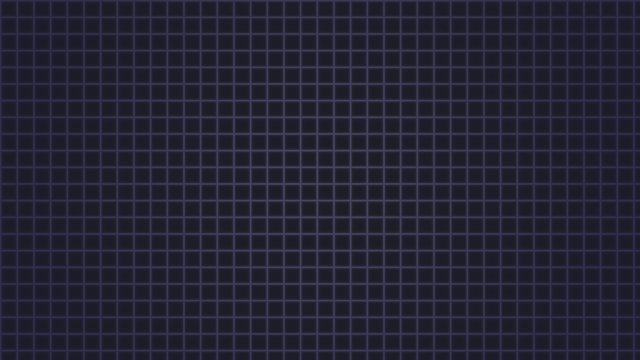
A Shadertoy shader for this pattern:

```glsl
// Softly glowing square grid on a dark ground, brightest at the centre.

const float ROWS = 21.6;                    // cells per canvas height
const vec2 GRID_OFFSET = vec2(0.037);       // first line, in cells from the top left
const float LINE_RADIUS = 0.062;            // core falloff, in cells
const float HALO_RADIUS = 0.17;             // wide glow falloff, in cells
const float HALO_STRENGTH = 0.16;

const vec3 GROUND = vec3(0.114, 0.112, 0.150);
const vec3 GROUND_EDGE = vec3(0.110, 0.108, 0.160);
const vec3 LINE_CENTRE = vec3(0.285, 0.275, 0.390);
const vec3 LINE_EDGE = vec3(0.190, 0.182, 0.300);

// Bell-shaped falloff for each axis.
vec2 bell(vec2 dist, float radius) {
    return exp(-dist * dist / (radius * radius));
}

// Distance to the nearest vertical and horizontal grid line, in cells.
vec2 lineDistance(vec2 cell) {
    return abs(fract(cell + 0.5) - 0.5);
}

// Combined light of both line directions, without hot spots at crossings.
float gridGlow(vec2 cell, float pixel) {
    vec2 dist = lineDistance(cell);
    float coreRadius = length(vec2(LINE_RADIUS, 0.3 * pixel));
    vec2 light = mix(bell(dist, coreRadius), bell(dist, HALO_RADIUS), HALO_STRENGTH);
    return mix(max(light.x, light.y), 1.0 - (1.0 - light.x) * (1.0 - light.y), 0.3);
}

// Spotlight strength: one at the centre, zero toward the sides.
float spotlight(vec2 p) {
    return 1.0 - smoothstep(0.0, 0.95, length(p));
}

void mainImage(out vec4 fragColor, in vec2 fragCoord) {
    float height = iResolution.y;
    vec2 fromTopLeft = vec2(fragCoord.x, height - fragCoord.y) / height;
    vec2 fromCentre = (fragCoord - 0.5 * iResolution.xy) / height;

    vec2 cell = fromTopLeft * ROWS - GRID_OFFSET;
    float glow = gridGlow(cell, ROWS / height);
    float spot = spotlight(fromCentre);

    vec3 ground = mix(GROUND_EDGE, GROUND, spot);
    vec3 line = mix(LINE_EDGE, LINE_CENTRE, spot);
    fragColor = vec4(mix(ground, line, glow), 1.0);
}
```
